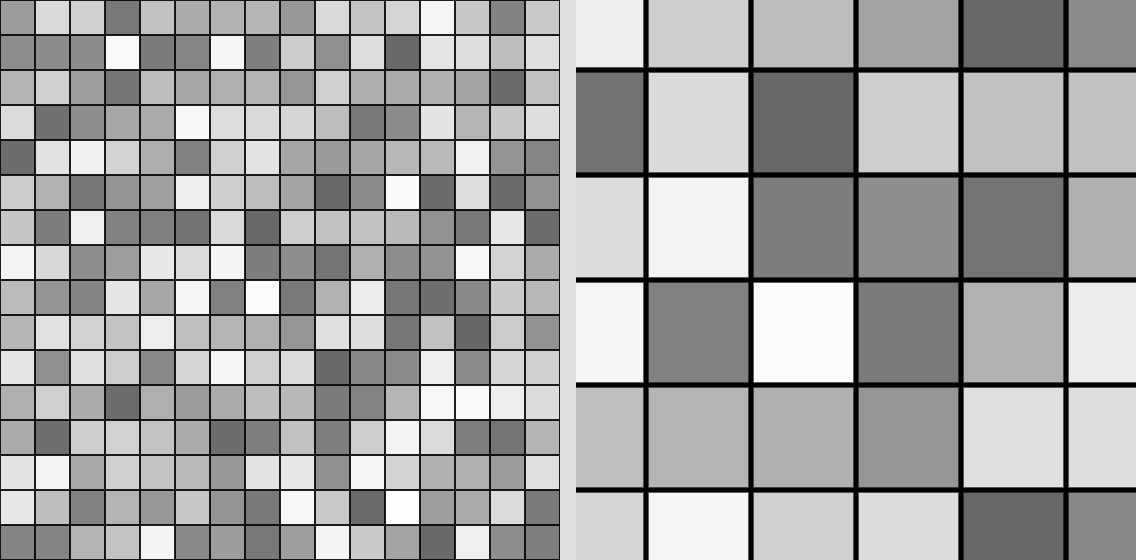
Left: the whole. Right: its middle third, enlarged.
Write a Shadertoy shader that draws this pattern.

```glsl
const float CELLS = 16.0;
const float LINE_HALF_WIDTH = 0.025; // fraction of one cell
const float DARKEST = 0.4;
const float LIGHTEST = 1.0;

float hash21(vec2 p) {
    vec3 q = fract(vec3(p.xyx) * 0.1031);
    q += dot(q, q.yzx + 33.33);
    return fract((q.x + q.y) * q.z);
}

// Distance to the nearest cell border, in cells
float borderDistance(vec2 p) {
    vec2 d = 0.5 - abs(fract(p) - 0.5);
    return min(d.x, d.y);
}

// Linear edge coverage over one pixel
float coverage(float signedDistance, float pixel) {
    return clamp(signedDistance / pixel + 0.5, 0.0, 1.0);
}

void mainImage(out vec4 fragColor, in vec2 fragCoord) {
    vec2 p = fragCoord / iResolution.xy * CELLS;
    float pixel = CELLS / min(iResolution.x, iResolution.y);

    // One random grey per tile
    float grey = mix(DARKEST, LIGHTEST, hash21(floor(p) + 17.0));

    // Black grid lines centred on the tile borders
    float tile = coverage(borderDistance(p) - LINE_HALF_WIDTH, pixel);

    fragColor = vec4(vec3(grey * tile), 1.0);
}
```
